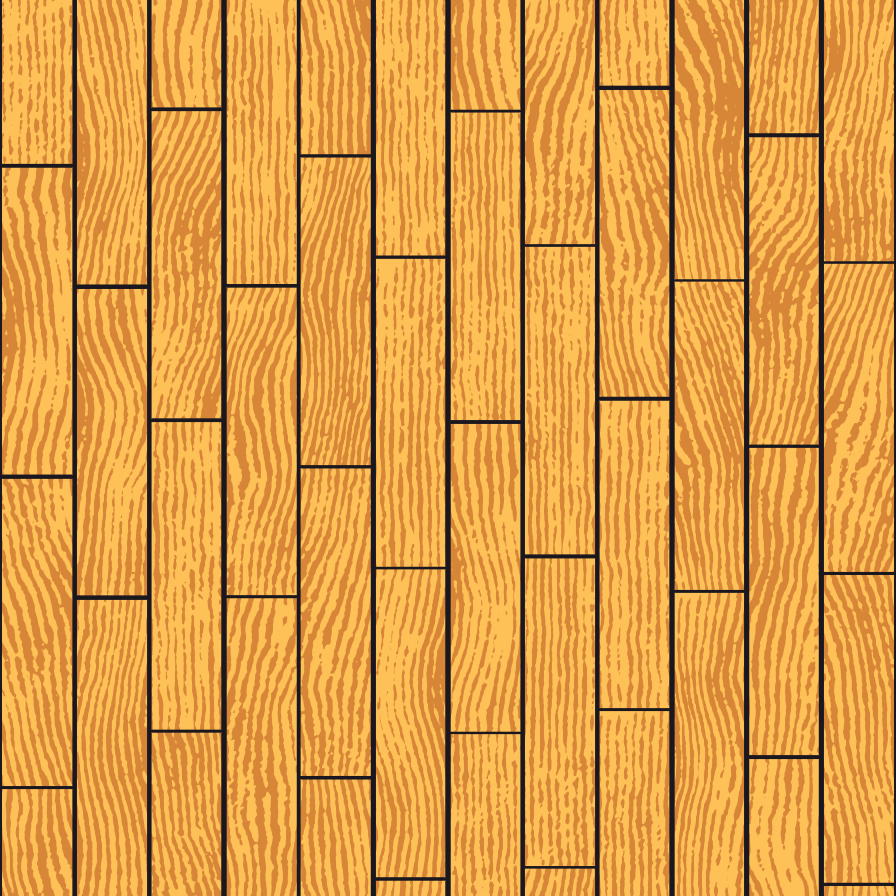
Write a Shadertoy shader that draws this texture.

```glsl
// Wooden floor of twelve columns of long, staggered planks with dark gaps.
// Each plank hashes its own grain: sine rings bent by a bulge or a slant,
// roughened by stretched noise and cut to two flat tones.

const float TAU = 6.2831853;
const float COLUMNS = 12.0;
const float PLANK_LENGTH = 0.347;
// Distance of the first joint from the top, per column
const float STAGGER[12] = float[](0.185, 0.320, 0.122, 0.319, 0.174, 0.287,
                                  0.124, 0.274, 0.098, 0.313, 0.151, 0.293);
const vec3 LIGHT_WOOD = vec3(0.995, 0.755, 0.345);
const vec3 DARK_WOOD = vec3(0.845, 0.525, 0.215);
const vec3 GAP_COLOR = vec3(0.10, 0.09, 0.12);
const vec2 SEAM_WIDTH = vec2(0.0043, 0.0060);   // thinnest, thickest
const vec2 JOINT_WIDTH = vec2(0.0026, 0.0052);
const float RINGS = 8.5;                        // streaks across a plank
const float STRAIGHT_SHARE = 0.32;
const float BULGED_SHARE = 0.30;                // the rest are slanted, rough

float hash(vec2 p) {
    return fract(sin(dot(p, vec2(127.1, 311.7))) * 43758.5453);
}

float noise(vec2 p) {
    vec2 i = floor(p), f = fract(p);
    f = f * f * (3.0 - 2.0 * f);
    return mix(mix(hash(i), hash(i + vec2(1, 0)), f.x),
               mix(hash(i + vec2(0, 1)), hash(i + vec2(1, 1)), f.x), f.y);
}

// Noise centred on zero
float ripple(vec2 p) { return noise(p) - 0.5; }

// Grain height, dark above zero; p is measured in plank widths
float grain(vec2 p, float len, vec2 id) {
    float kind = hash(id + 3.7);
    float straight = step(kind, STRAIGHT_SHARE);
    float bulged = step(kind, STRAIGHT_SHARE + BULGED_SHARE) - straight;
    float rough = 1.0 - straight - bulged;
    vec2 seed = 60.0 * vec2(hash(id + 11.3), hash(id + 23.9));

    // Mirror some planks
    if (hash(id + 5.1) > 0.65) p.x = 1.0 - p.x;
    float v = p.y / len;

    // Bend the streaks
    float centre = mix(0.25, 0.7, hash(id + 7.7));
    float offset = (v - centre) / 0.23;
    float bulge = exp(-offset * offset);
    float slant = mix(0.35, 0.85, hash(id + 9.2));
    float x = p.x - bulged * 0.38 * bulge * (1.0 - 0.45 * p.x);
    x += rough * (slant * v + 0.22 * bulge * (1.0 - p.x));
    x += (0.30 - 0.24 * straight) * ripple(p * vec2(1.1, 0.8) + seed);
    x += 0.05 * ripple(p * vec2(4.0, 3.5) + seed);

    // Rings of uneven width
    float rings = RINGS * mix(0.88, 1.15, hash(id + 13.1));
    rings *= 1.0 - 0.18 * bulged;
    float height = sin(TAU * rings * x);
    height += 1.3 * ripple(vec2(x * rings, p.y * 0.8) + seed);

    // Ragged edges and oblique flecks, gathered in patches
    float patchy = smoothstep(0.3, 0.75, noise(p * vec2(1.4, 1.3) + seed.yx));
    vec2 oblique = vec2(p.x + 0.45 * p.y, p.y - 0.45 * p.x);
    float wear = mix(0.55, 1.9, patchy) * (1.0 - 0.5 * bulged);
    height += 1.1 * ripple(vec2(x * 20.0, p.y * 7.0) + seed);
    height += wear * ripple(oblique * vec2(23.0, 13.0) + seed);
    height += 0.7 * ripple(p * vec2(26.0, 24.0) + seed.yx);

    // Broad dark areas
    height += 1.1 * (1.0 - straight) * ripple(p * vec2(2.0, 0.9) + seed + 31.0);
    height += bulged * 1.3 * bulge * smoothstep(0.45, 0.0, p.x);
    height += rough * 0.5 * bulge * smoothstep(0.7, 0.0, p.x);
    return height - 0.40 * straight - 0.20 * bulged - 0.10 * rough;
}

// Coverage of a gap at the given distance from its centre line
float gap(float dist, float width, float pixel) {
    return 1.0 - smoothstep(-0.6 * pixel, 0.6 * pixel, dist - 0.5 * width);
}

void mainImage(out vec4 fragColor, in vec2 fragCoord) {
    vec2 uv = fragCoord / iResolution.xy;
    float pixel = 1.0 / min(iResolution.x, iResolution.y);

    // Find the plank
    float across = uv.x * COLUMNS;
    float column = min(floor(across), COLUMNS - 1.0);
    float along = (1.0 - uv.y - STAGGER[int(column)]) / PLANK_LENGTH;
    vec2 id = vec2(column, floor(along));
    vec2 cell = vec2(across - column, fract(along));

    // Two-tone wood
    float len = PLANK_LENGTH * COLUMNS;
    float height = grain(cell * vec2(1.0, len), len, id);
    float blur = clamp(0.6 * fwidth(height), 0.02, 0.8);
    vec3 color = mix(LIGHT_WOOD, DARK_WOOD, smoothstep(-blur, blur, height));

    // Gaps between columns and at plank ends
    float seam = mod(floor(across + 0.5), COLUMNS);
    float seamWidth = mix(SEAM_WIDTH.x, SEAM_WIDTH.y, hash(vec2(seam, 41.0)));
    float jointWidth = mix(JOINT_WIDTH.x, JOINT_WIDTH.y,
                           hash(vec2(column, floor(along + 0.5)) + 17.0));
    float seamDist = min(cell.x, 1.0 - cell.x) / COLUMNS;
    float jointDist = min(cell.y, 1.0 - cell.y) * PLANK_LENGTH;
    float ink = max(gap(seamDist, seamWidth, pixel),
                    gap(jointDist, jointWidth, pixel));
    fragColor = vec4(mix(color, GAP_COLOR, ink), 1.0);
}
```
